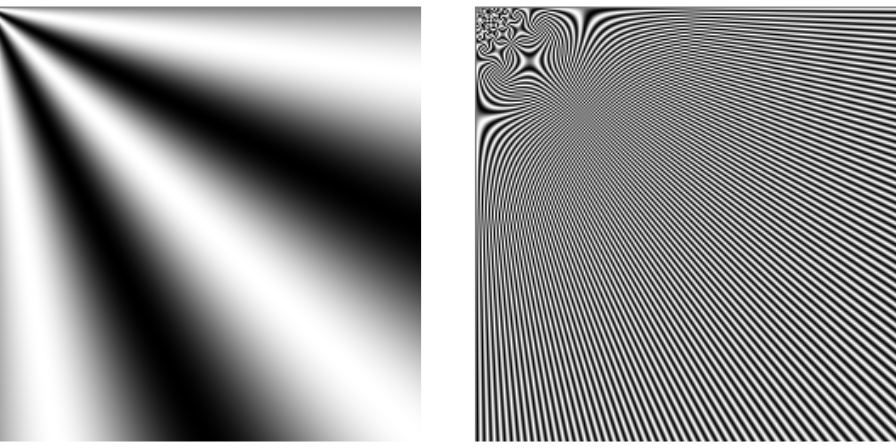
Give the GLSL for this background, as a WebGL 1 fragment shader.

```glsl
precision highp float;
// Two square panels on white, each showing a sine of the polar angle around
// its top left corner. Both are sampled on a coarse grid: the slow sine gives
// broad rays, the fast one folds into moire rosettes near the corner.

uniform vec2 u_resolution;

const float GRID = 256.0;        // samples along a panel side
const float PANEL_SIZE = 0.971;  // panel side, in canvas heights
const float HALF_GAP = 0.06;     // half the white strip between panels
const float SLOW_RAYS = 10.0;
const float FAST_RAYS = 400.0;
const vec3 PAPER = vec3(1.0);

// Brightness of one grid sample, counted from the top left corner.
float raySample(vec2 cell, float frequency) {
  vec2 c = clamp(cell, 0.0, GRID - 1.0);
  float angle = atan(c.y, max(c.x, 0.0001));
  return 0.5 + 0.5 * sin(frequency * angle);
}

// Bilinear blend of the four samples around a panel position in 0..1.
float sampledRays(vec2 uv, float frequency) {
  vec2 g = uv * GRID - 0.5;
  vec2 cell = floor(g);
  vec2 f = g - cell;
  float upper = mix(raySample(cell, frequency),
                    raySample(cell + vec2(1.0, 0.0), frequency), f.x);
  float lower = mix(raySample(cell + vec2(0.0, 1.0), frequency),
                    raySample(cell + vec2(1.0, 1.0), frequency), f.x);
  return mix(upper, lower, f.y);
}

// Coverage of a square with its top left corner at the origin, y downwards.
float squareMask(vec2 p, float size, float pixel) {
  vec2 d = abs(p - 0.5 * size) - 0.5 * size;
  return clamp(0.5 - max(d.x, d.y) / pixel, 0.0, 1.0);
}

// Lays one panel over the colour below it.
vec3 addPanel(vec3 base, vec2 p, vec2 corner, float frequency, float pixel) {
  vec2 local = vec2(p.x - corner.x, corner.y - p.y);
  float shade = sampledRays(local / PANEL_SIZE, frequency);
  return mix(base, vec3(shade), squareMask(local, PANEL_SIZE, pixel));
}

void main() {
  // Canvas centre is the origin, canvas height is one unit.
  vec2 p = (gl_FragCoord.xy - 0.5 * u_resolution) / u_resolution.y;
  float pixel = 1.0 / u_resolution.y;
  float top = 0.5 * PANEL_SIZE;

  vec3 color = PAPER;
  color = addPanel(color, p, vec2(-HALF_GAP - PANEL_SIZE, top), SLOW_RAYS, pixel);
  color = addPanel(color, p, vec2(HALF_GAP, top), FAST_RAYS, pixel);
  gl_FragColor = vec4(color, 1.0);
}
```
